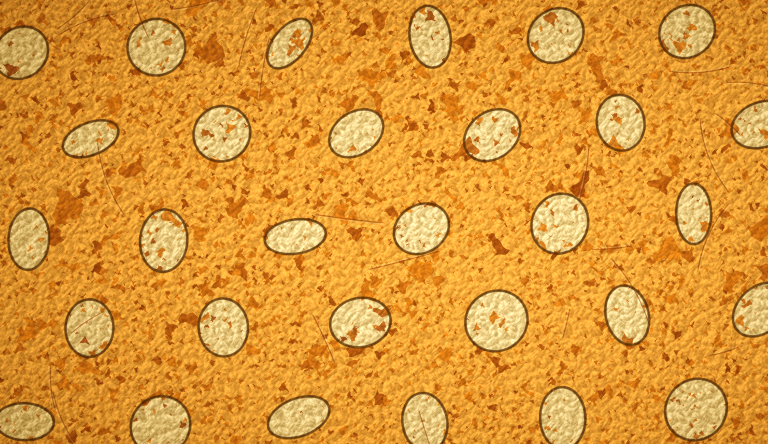
This texture is drawn by a Shadertoy shader. Its source:

```glsl
// Amber handmade paper with rust flakes, stray fibres and pale oval windows.

const vec3 AMBER = vec3(0.96, 0.66, 0.22);
const vec3 CREAM = vec3(0.94, 0.82, 0.53);
const vec3 ORANGE = vec3(0.86, 0.47, 0.06);
const vec3 RUST = vec3(0.60, 0.24, 0.02);
const vec3 RIM = vec3(0.34, 0.18, 0.02);
const float TAU = 6.28319;

vec2 hash2(vec2 p) {
    vec3 q = fract(p.xyx * vec3(0.1031, 0.1030, 0.0973));
    q += dot(q, q.yzx + 33.33);
    return fract((q.xx + q.yz) * q.zy);
}

vec2 rotate(vec2 p, float angle) {
    float c = cos(angle), s = sin(angle);
    return vec2(c * p.x + s * p.y, c * p.y - s * p.x);
}

// Distance to the nearest scattered point, in cells
float cellular(vec2 p) {
    vec2 cell = floor(p);
    float nearest = 2.0;
    for (int j = -1; j <= 1; j++)
    for (int i = -1; i <= 1; i++) {
        vec2 id = cell + vec2(i, j);
        nearest = min(nearest, length(id + hash2(id) - p));
    }
    return nearest;
}

// Side-lit slope of the bumpy surface, about -1 to 1
float relief(vec2 p, float scale) {
    vec2 g = p * scale + 0.35 * sin(p.yx * scale * 1.7);
    vec2 lightStep = vec2(-0.18, 0.18);
    return (cellular(g + lightStep) - cellular(g)) / 0.25;
}

// Signed distance to staggered, randomly turned ellipses
float ovals(vec2 p) {
    vec2 pitch = vec2(0.30, 0.212);
    p -= vec2(0.06, 0.045 + 0.016 * p.x * p.x);
    float nearest = 1.0;
    float row = floor(p.y / pitch.y + 0.5);
    for (int j = -1; j <= 1; j++)
    for (int i = -1; i <= 1; i++) {
        float y = row + float(j);
        float stagger = 0.5 * mod(y, 2.0);
        vec2 id = vec2(floor(p.x / pitch.x - stagger + 0.5) + float(i), y);
        vec2 a = hash2(id + 19.0), b = hash2(id + 47.0);
        vec2 centre = (id + vec2(stagger, 0.0)) * pitch + (a - 0.5) * 0.028;
        vec2 radii = mix(0.063, 0.072, a.x) * vec2(1.0, mix(0.55, 1.0, b.x));
        vec2 q = rotate(p - centre, mix(-0.1, 1.9, b.y));
        float k = length(q / radii);
        float d = k * (k - 1.0) / max(length(q / (radii * radii)), 0.001);
        nearest = min(nearest, d);
    }
    return nearest;
}

// Tapered chips: x is coverage, y is coverage times darkness
vec2 flakes(vec2 p, float scale, float density, float px) {
    vec2 g = p * scale, cell = floor(g), result = vec2(0.0);
    g += 0.07 * sin(g.yx * 7.0) + 0.03 * sin(g.yx * 17.0);
    for (int j = -1; j <= 1; j++)
    for (int i = -1; i <= 1; i++) {
        vec2 id = cell + vec2(i, j);
        vec2 a = hash2(id + scale), b = hash2(id + 71.0), c = hash2(id + 137.0);
        if (b.x > density) continue;
        vec2 q = rotate(g - id - a, TAU * b.y);
        float size = mix(0.16, 0.5, c.x * c.x);
        float slim = mix(1.0, 2.8, c.y);
        float d = max((abs(q.y) * slim + 0.5 * q.x - size) / slim, abs(q.x) - size);
        float cover = 1.0 - smoothstep(-px * scale, px * scale, d);
        result = mix(result, vec2(1.0, a.x * a.x), cover);
    }
    return result;
}

vec3 addFlakes(vec3 col, vec2 p, float scale, float density, float px) {
    vec2 chip = flakes(p, scale, density, px);
    vec3 tint = mix(ORANGE, RUST, chip.y / max(chip.x, 0.001));
    return mix(col, tint, 0.86 * chip.x);
}

// Curved hairs: x is the dark strand, y its lit edge
vec2 fibres(vec2 p, float aspect, float px) {
    vec2 result = vec2(0.0);
    for (int i = 0; i < 24; i++) {
        vec2 a = hash2(vec2(i, 5)), b = hash2(vec2(i, 23));
        vec2 q = rotate(p - a * vec2(aspect, 1.0), TAU * b.x);
        float halfLength = mix(0.03, 0.11, b.y);
        float offset = q.y - (a.x - 0.5) * 4.0 * q.x * q.x;
        float ends = 1.0 - smoothstep(0.8, 1.0, abs(q.x) / halfLength);
        float width = 0.001 + px;
        vec2 strand = 1.0 - smoothstep(vec2(0.0), vec2(width), abs(offset - vec2(0.0, 0.003)));
        result = max(result, strand * ends);
    }
    return result;
}

void mainImage(out vec4 fragColor, in vec2 fragCoord) {
    vec2 p = fragCoord / iResolution.y;
    float aspect = iResolution.x / iResolution.y;
    float px = 0.8 / iResolution.y;

    // Paper and windows
    float d = ovals(p);
    float inside = 1.0 - smoothstep(-px, px, d);
    vec3 col = mix(AMBER, CREAM, inside);

    // Chips, sparser inside the windows
    float share = mix(1.0, 0.4, inside);
    col = addFlakes(col, p, 75.0, 0.40 * share, px);
    col = addFlakes(col, p, 36.0, 0.42 * share, px);
    col = addFlakes(col, p, 16.0, 0.22 * share, px);

    // Hairs and window outlines
    vec2 hair = fibres(p, aspect, px);
    col = mix(col, RUST, 0.55 * hair.x);
    col = mix(col, CREAM, 0.3 * hair.y);
    float rim = 1.0 - smoothstep(0.001, 0.002 + 1.5 * px, abs(d));
    col = mix(col, RIM, 0.8 * rim);

    // Embossed surface and uneven lamp light
    float bump = 0.09 * relief(p, 58.0) + 0.06 * relief(p + 3.7, 115.0);
    vec2 v = p - vec2(0.58 * aspect, 0.48);
    float lamp = 1.03 - dot(v * v, vec2(0.15, 0.38));
    float light = max(lamp + bump, 0.0);
    col *= pow(vec3(light), vec3(1.0, 1.35, 2.4));
    fragColor = vec4(clamp(col, 0.0, 1.0), 1.0);
}
```
